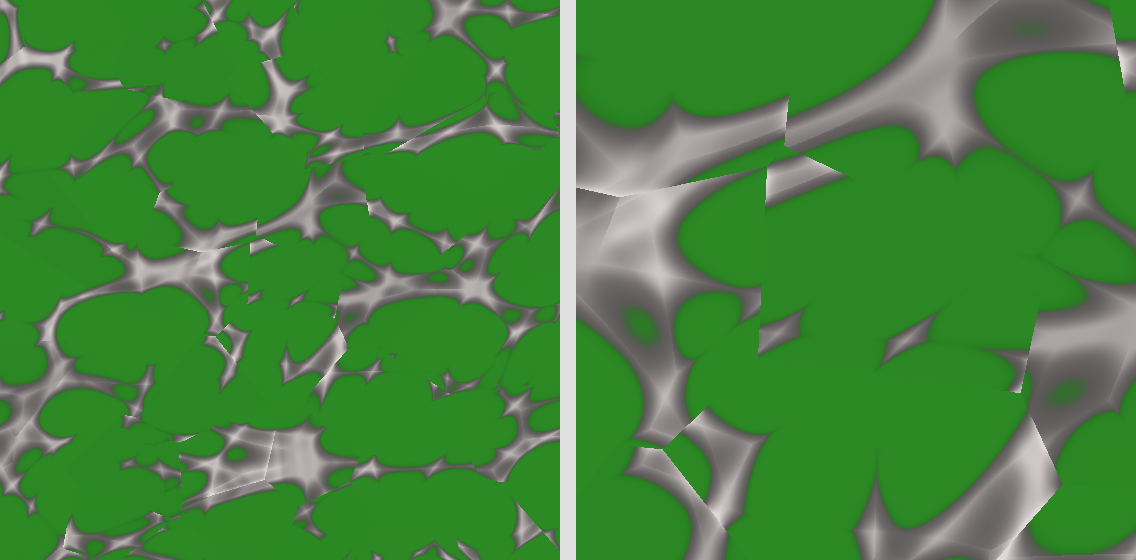
Left, the full canvas; right, a detail of the centre.
Reproduce this texture procedurally as a Shadertoy shader.

```glsl
const vec3 GREEN = vec3(0.17, 0.535, 0.14);
const vec3 GREY_TINT = vec3(1.02, 0.985, 0.98);

vec2 hash2(vec2 p) {
    vec3 q = fract(p.xyx * vec3(0.1031, 0.1030, 0.0973));
    q += dot(q, q.yzx + 33.33);
    return fract((q.xx + q.yz) * q.zy);
}

float valueNoise(vec2 p) {
    vec2 cell = floor(p), f = fract(p);
    f = f * f * (3.0 - 2.0 * f);
    float low = mix(hash2(cell).x, hash2(cell + vec2(1, 0)).x, f.x);
    float high = mix(hash2(cell + vec2(0, 1)).x, hash2(cell + vec2(1, 1)).x, f.x);
    return mix(low, high, f.y);
}

// Stretched Voronoi: xy = cell id, z = border distance, w = filleted vein height.
vec4 voronoi(vec2 p, vec2 frequency, float reach, float seed) {
    vec2 q = p * frequency + seed;
    vec2 base = floor(q), home = base, toHome = vec2(0.0);
    float nearest = 1e3;
    for (int y = -1; y <= 1; y++)
    for (int x = -1; x <= 1; x++) {
        vec2 cell = base + vec2(x, y);
        vec2 offset = cell + hash2(cell) - q;
        float d = dot(offset, offset);
        if (d < nearest) { nearest = d; home = cell; toHome = offset; }
    }
    float border = 1e3, vein = 0.0;
    for (int y = -2; y <= 2; y++)
    for (int x = -2; x <= 2; x++) {
        if (x == 0 && y == 0) continue;
        vec2 cell = home + vec2(x, y);
        vec2 offset = cell + hash2(cell) - q;
        vec2 normal = normalize(offset - toHome);
        float d = dot(0.5 * (toHome + offset), normal) / length(normal * frequency);
        border = min(border, d);
        vein += exp(-d / reach);
    }
    return vec4(home, border, vein);
}

// Log height of the branching ridges; zero lies on their outline.
float ridgeHeight(vec2 p, float threshold) {
    vec2 bend = vec2(valueNoise(p * 7.0), valueNoise(p * 7.0 + 40.0)) - 0.5;
    vec2 q = p + 0.05 * bend;
    float trunk = voronoi(q, vec2(3.2, 6.5), 0.019, 17.0).w;
    vec2 leaning = vec2(q.x - 0.5 * q.y, q.y);
    float spurs = voronoi(leaning, vec2(9.0, 8.0), 0.008, 53.0).w;
    float gain = mix(0.1, 1.3, valueNoise(p * 6.0 + 9.0));
    return log(trunk * (gain + 1.6 * spurs) / threshold);
}

// Brushed streaks running along a direction.
float streaks(vec2 p, float angle) {
    vec2 along = vec2(cos(angle), sin(angle));
    vec2 across = vec2(-along.y, along.x);
    return valueNoise(vec2(dot(p, along) * 6.0, dot(p, across) * 75.0)) - 0.5;
}

void mainImage(out vec4 fragColor, in vec2 fragCoord) {
    vec2 p = fragCoord / min(iResolution.x, iResolution.y);

    // Facets slip against each other and leave straight broken cuts.
    vec4 facet = voronoi(p, vec2(6.0, 7.0), 0.02, 81.0);
    vec2 random = hash2(facet.xy + 7.0);
    vec2 slip = (hash2(facet.xy + 31.0) - 0.5) * 0.05 * step(0.4, random.x);
    float height = ridgeHeight(p + slip, 1.0);

    // Rounded ridge shading, with streaks and lit facet rims.
    float body = smoothstep(-0.1, 1.35, height);
    float tone = 0.335 + 0.37 * body;
    tone += streaks(p, 0.5 + 1.8 * random.y) * 0.15 * smoothstep(0.1, 0.6, height);
    tone += (random.y - 0.5) * 0.14 * body;
    float rim = exp(-facet.z / 0.0035) * step(0.6, random.x);
    tone += 0.22 * rim * smoothstep(0.1, 0.5, height);
    vec3 grey = GREY_TINT * clamp(tone, 0.3, 0.86);

    // Flat green ground, slightly shaded beside the ridges.
    float contact = 0.14 * exp(-max(-height, 0.0) / 0.16);
    vec3 ground = GREEN * (1.0 - contact + 0.025 * (random.y - 0.5));

    float soft = max(0.11, 30.0 / min(iResolution.x, iResolution.y));
    fragColor = vec4(mix(ground, grey, smoothstep(-soft, soft, height)), 1.0);
}
```
